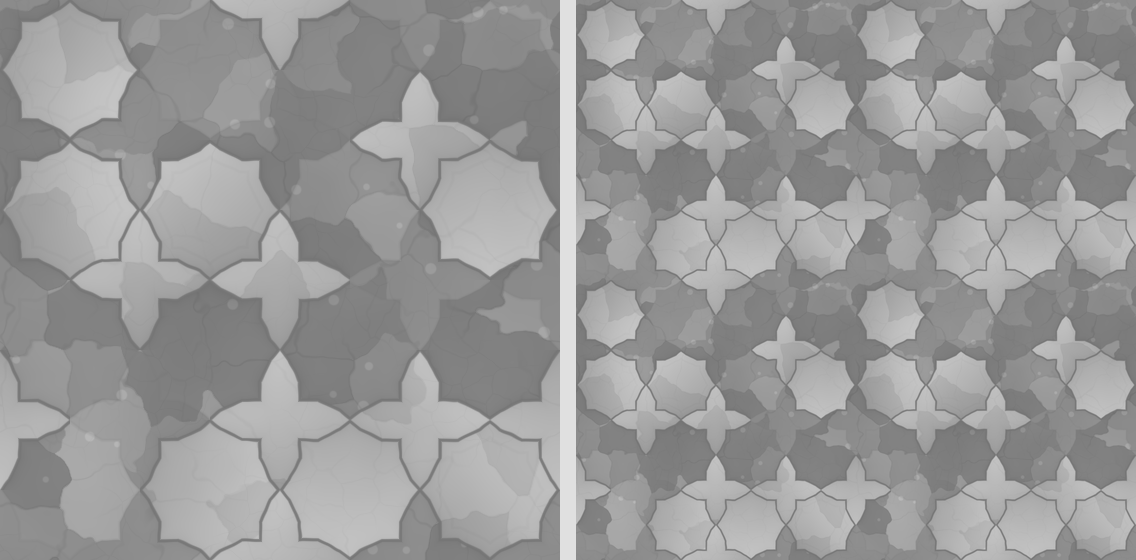
Left, the tile; right, the same tile 2 across and 2 down.
Reproduce this texture map procedurally as a Shadertoy shader.

```glsl
// Worn mosaic of interlocking eight-point stars and crosses in relief greys
#define TILES 4.0            // repeats across and down
#define SHARDS 8.0           // broken pieces across the canvas
#define PEBBLES 16.0         // debris grid across the canvas
#define GROUT 0.011          // half width of the joint, in tiles
#define INTACT_STARS 0x1B0E  // one bit per tile, from the lower left
#define INTACT_CROSSES 0x86D4
#define BED_GREY 0.50
#define WORN_GREY 0.555
#define TILE_GREY 0.71
#define JOINT_GREY 0.46
#define TILT 0.13

float hash(vec2 p, float seed) {
    vec3 q = fract(p.xyx * 0.1031 + seed * 0.0973);
    q += dot(q, q.yzx + 33.33);
    return fract((q.x + q.y) * q.z);
}

// Value noise that wraps after a whole number of cells
float noise(vec2 p, float period, float seed) {
    vec2 i = floor(p), f = fract(p);
    f = f * f * (3.0 - 2.0 * f);
    vec2 a = mod(i, period), b = mod(i + 1.0, period);
    return mix(mix(hash(a, seed), hash(vec2(b.x, a.y), seed), f.x),
               mix(hash(vec2(a.x, b.y), seed), hash(b, seed), f.x), f.y);
}

float fbm(vec2 uv, float period, float seed) {
    float sum = 0.0, amp = 0.5;
    for (int i = 0; i < 4; i++) {
        sum += amp * noise(uv * period, period, seed + float(i));
        period *= 2.0;
        amp *= 0.5;
    }
    return sum;
}

// Wrapping Voronoi: ids of the two nearest pieces, distance to their border
float voronoi(vec2 p, float period, out vec2 id1, out vec2 id2) {
    vec2 cell = floor(p), r1 = vec2(9.0), r2 = vec2(9.0);
    id1 = id2 = vec2(0.0);
    for (int y = -1; y <= 1; y++)
    for (int x = -1; x <= 1; x++) {
        vec2 c = cell + vec2(x, y), id = mod(c, period);
        vec2 r = c + 0.1 + 0.8 * vec2(hash(id, 11.0), hash(id, 12.0)) - p;
        if (dot(r, r) < dot(r1, r1)) {
            r2 = r1; id2 = id1;
            r1 = r;  id1 = id;
        } else if (dot(r, r) < dot(r2, r2)) {
            r2 = r;  id2 = id;
        }
    }
    return dot(0.5 * (r1 + r2), normalize(r2 - r1));
}

// Signed distance to the star outline: negative in the star, positive in the cross
float starDistance(vec2 p) {
    vec2 q = abs(p);
    float r = max(q.x, q.y), t = min(q.x, q.y);
    float point = min((r + 0.48 * t - 0.469) / 1.11, (r + 0.8 * t - 0.492) / 1.28);
    return min(r - 0.359, point);
}

float isIntact(int mask, vec2 id) {
    return float((mask >> (int(id.y) * 4 + int(id.x))) & 1);
}

// Height of one broken piece of a tile
float shardGrey(vec2 shard, vec2 tile, float intact, float seed) {
    float h = hash(shard + tile * 17.0, seed);
    if (intact > 0.5) return TILE_GREY - 0.045 * step(0.8, h);
    float worn = step(0.5, hash(tile, seed + 3.0));
    float base = mix(BED_GREY, WORN_GREY, worn * step(0.25, h));
    return base + 0.045 * step(0.72, h) + 0.05 * step(0.94, h);
}

float tileGrey(vec2 local, vec2 tile, float intact, vec2 s1, vec2 s2, float blend, float seed) {
    float grey1 = shardGrey(s1, tile, intact, seed);
    float grey2 = shardGrey(s2, tile, intact, seed);
    float angle = 6.2832 * hash(tile, seed + 7.0);
    float slope = dot(local, vec2(cos(angle), sin(angle)));
    return mix(0.5 * (grey1 + grey2), grey1, blend) + slope * TILT * mix(0.2, 1.0, intact);
}

void mainImage(out vec4 fragColor, in vec2 fragCoord) {
    vec2 uv = fragCoord / iResolution.xy;
    float px = 1.0 / iResolution.y;
    vec2 warp = vec2(fbm(uv, 10.0, 1.0), fbm(uv, 10.0, 5.0)) - 0.47;

    // Star and cross lattices, with a slightly chipped outline
    vec2 g = uv * TILES;
    vec2 starLocal = fract(g) - 0.5, crossLocal = fract(g + 0.5) - 0.5;
    vec2 starId = mod(floor(g), TILES), crossId = mod(floor(g + 0.5), TILES);
    float d = starDistance(starLocal) + 0.012 * (noise(uv * 48.0, 48.0, 9.0) - 0.5);
    float aa = px * TILES;
    float inCross = smoothstep(-aa, aa, d);
    float starUp = isIntact(INTACT_STARS, starId);
    float crossUp = isIntact(INTACT_CROSSES, crossId);
    float intact = mix(starUp, crossUp, inCross);

    // Broken pieces
    vec2 s1, s2, v1, v2;
    float crack = voronoi(uv * SHARDS + warp * 0.9, SHARDS, s1, s2);
    float blend = smoothstep(0.0, px * SHARDS, crack);
    float grey = mix(tileGrey(starLocal, starId, starUp, s1, s2, blend, 21.0),
                     tileGrey(crossLocal, crossId, crossUp, s1, s2, blend, 41.0), inCross);

    // Cracks, hairline veins and mottling
    float patches = smoothstep(0.35, 0.65, noise(uv * 9.0, 9.0, 15.0));
    grey -= 0.03 * patches * (1.0 - smoothstep(0.0, 0.035, crack)) * mix(1.0, 0.6, intact);
    float vein = voronoi(uv * 18.0 + warp * 1.6, 18.0, v1, v2);
    grey -= 0.012 * (1.0 - patches) * (1.0 - smoothstep(0.0, 0.05, vein));
    grey += 0.05 * (fbm(uv, 6.0, 31.0) - 0.47);

    // Faint inset star on some intact stars
    float inset = 1.0 - smoothstep(0.003, 0.003 + 2.0 * aa, abs(d + 0.09));
    grey -= 0.012 * inset * starUp * step(0.5, hash(starId, 51.0));

    // Pebbles on the exposed bed
    vec2 c = uv * PEBBLES, pid = mod(floor(c), PEBBLES);
    vec2 centre = 0.25 + 0.5 * vec2(hash(pid, 61.0), hash(pid, 62.0));
    float radius = mix(0.09, 0.18, hash(pid, 63.0));
    float pebble = 1.0 - smoothstep(radius - 0.04, radius + 0.02, length(fract(c) - centre));
    grey += 0.06 * pebble * step(0.76, hash(pid, 64.0)) * (1.0 - intact);

    // Soft rim shade and dark joint around intact tiles
    float edge = max(starUp, crossUp);
    grey -= 0.03 * edge * exp(-abs(d) * 28.0);
    float joint = 1.0 - smoothstep(GROUT - aa, GROUT + aa, abs(d));
    grey = mix(grey, JOINT_GREY, joint * mix(0.12, 0.9, edge));
    fragColor = vec4(vec3(grey), 1.0);
}
```
